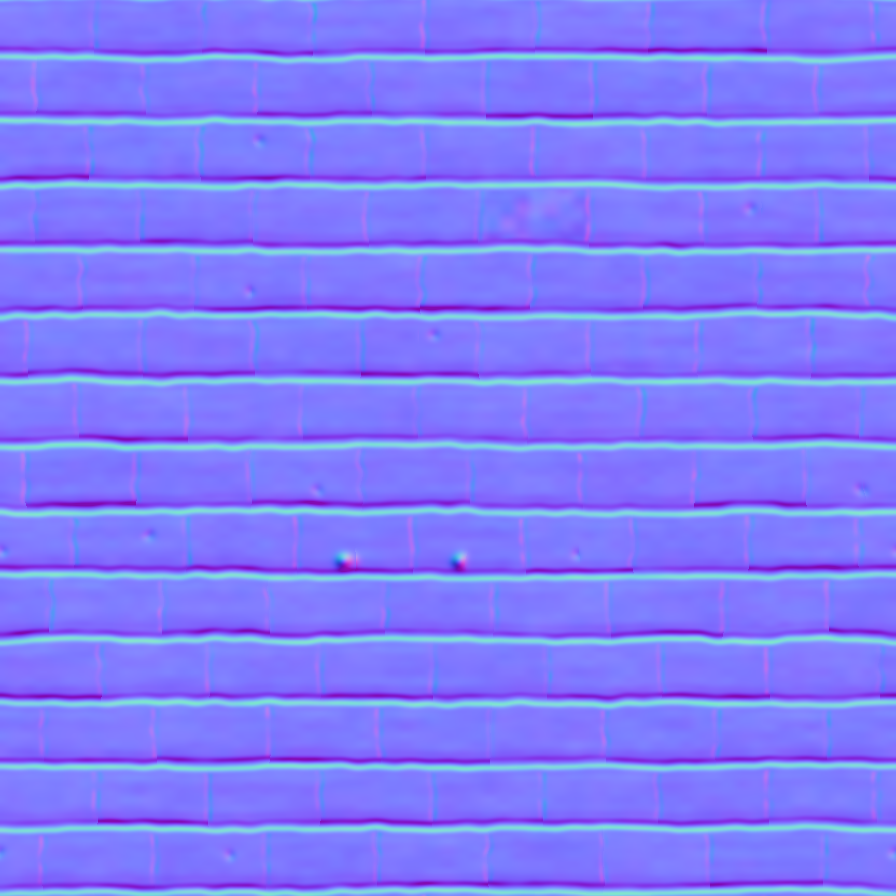
This texture map is drawn by a Shadertoy shader. Its source:

```glsl
const float COLS = 8.0;               // bricks across
const float ROWS = 14.0;              // courses down
const float TAU = 6.2831853;
const float BED_WIDTH = 0.055;        // lit upper edge, in courses
const float BED_SLOPE = 0.78;
const float SHADE_WIDTH = 0.05;       // dark lower edge, in courses
const float SHADE_OFFSET = 0.12;
const vec2 SHADE_SLOPE = vec2(0.32, 0.78);  // weakest, strongest
const float HEAD_WIDTH = 0.024;       // upright joint flank, in bricks
const float HEAD_SLOPE = 0.34;
const float FACE_TILT = -0.05;
const float GRAIN = 0.13;
const float DENT_CHANCE = 0.1;
const vec2 ROUGH_BRICK = vec2(4.0, 3.0);
const vec2 KNOB_BRICK = vec2(2.0, 8.0);     // first of two neighbours
const vec2 KNOB_CENTRE = vec2(0.42, 0.74);

float hash(vec2 p) {
    vec3 q = fract(p.xyx * vec3(0.1031, 0.1030, 0.0973));
    q += dot(q, q.yzx + 33.33);
    return fract((q.x + q.y) * q.z);
}

// Value noise that wraps over the unit square.
float tiledNoise(vec2 uv, vec2 cells) {
    vec2 p = uv * cells;
    vec2 i = floor(p);
    vec2 f = fract(p);
    f = f * f * (3.0 - 2.0 * f);
    vec2 a = mod(i, cells);
    vec2 b = mod(i + 1.0, cells);
    return mix(mix(hash(a), hash(vec2(b.x, a.y)), f.x),
               mix(hash(vec2(a.x, b.y)), hash(b), f.x), f.y) - 0.5;
}

float bell(float x) {
    return exp(-x * x);
}

// Slope of a small round bump; y points up.
vec2 knob(vec2 offset, float radius) {
    vec2 d = offset / radius;
    return d * exp(-dot(d, d));
}

// Where the upright joints of a course begin, in bricks.
float courseShift(float row) {
    float drift = 0.12 - 0.25 * fract((row - 9.0) / ROWS);
    return 0.78 - 0.47 * mod(row, 2.0) + drift;
}

void mainImage(out vec4 fragColor, in vec2 fragCoord) {
    vec2 uv = fragCoord / iResolution.xy;
    uv.y = 1.0 - uv.y;

    // Courses, slightly uneven in height and along their length
    float y = uv.y * ROWS;
    float v = y + 0.045 - 0.055 * sin(TAU * (y - 6.0) / ROWS);
    v += 0.06 * tiledNoise(uv, vec2(12.0, 14.0)) + 0.035 * tiledNoise(uv, vec2(50.0, 28.0));
    float row = mod(floor(v), ROWS);
    float f = fract(v);
    float bed = v - round(v);

    // Bricks along the course, each joint moved a little
    float u = uv.x * COLS - courseShift(row);
    u += 0.035 * tiledNoise(uv, vec2(32.0, 70.0));
    float joint = mod(round(u), COLS);
    float head = u - round(u) + 0.06 * (hash(vec2(joint, row) + 41.0) - 0.5);
    float column = mod(head < 0.0 ? joint - 1.0 : joint, COLS);
    vec2 brick = vec2(column, row);
    vec2 local = vec2(head < 0.0 ? head + 1.0 : head, f);

    // Face: broad unevenness, streaks along the brick and fine grain
    vec2 slope = vec2(0.0, FACE_TILT);
    slope.y += GRAIN * tiledNoise(uv, vec2(20.0, 84.0));
    slope.y += 0.07 * tiledNoise(uv, vec2(64.0, 112.0));
    slope.x += 0.08 * tiledNoise(uv, vec2(48.0, 56.0));
    slope += 0.04 * (vec2(hash(brick + 7.0), hash(brick + 19.0)) - 0.5);

    // Bed joints: lit edge below, dark edge above
    float edgeWear = 1.0 + 0.5 * tiledNoise(uv, vec2(40.0, 14.0));
    float shade = mix(SHADE_SLOPE.x, SHADE_SLOPE.y, hash(brick + 3.0)) * edgeWear;
    float shadeShift = SHADE_OFFSET + 0.03 * (hash(brick + 11.0) - 0.5);
    slope.y += BED_SLOPE * bell(bed / BED_WIDTH);
    slope.y -= shade * bell((bed + shadeShift) / SHADE_WIDTH);
    slope.y -= 0.13 * bell((bed + 0.22) / 0.08);
    slope.y += 0.06 * bell((bed - 0.16) / 0.08);

    // Head joints: faint flanks, broken along their height
    float inside = smoothstep(0.04, 0.12, f) * (1.0 - smoothstep(0.8, 0.9, f));
    float broken = clamp(0.75 + 1.3 * tiledNoise(uv, vec2(40.0, 98.0)), 0.0, 1.3);
    float strength = HEAD_SLOPE * inside * broken;
    float balance = hash(vec2(joint, row) + 23.0);
    float leftFlank = bell((head + HEAD_WIDTH) / HEAD_WIDTH) * mix(0.35, 1.0, balance);
    float rightFlank = bell((head - HEAD_WIDTH) / HEAD_WIDTH) * mix(1.0, 0.35, balance);
    slope.x += strength * (leftFlank - rightFlank);
    slope.y += strength * (0.5 * rightFlank - 0.1 * leftFlank);

    // Wear: scattered dents, one rough face and two knobs
    vec2 toUp = vec2(COLS, -ROWS) / vec2(COLS * COLS, ROWS * ROWS);
    vec2 dentCentre = 0.25 + 0.45 * vec2(hash(brick + 53.0), hash(brick + 67.0));
    float dented = step(hash(brick + 31.0), DENT_CHANCE);
    slope -= 0.5 * dented * knob((local - dentCentre) * toUp, 0.006);

    float rough = step(distance(brick, ROUGH_BRICK), 0.1);
    rough *= inside * smoothstep(0.0, 0.08, local.x) * smoothstep(1.0, 0.92, local.x);
    slope += 0.32 * rough * vec2(tiledNoise(uv, vec2(60.0)), tiledNoise(uv + 0.37, vec2(64.0)));

    float knobbed = step(abs(brick.x - KNOB_BRICK.x - 0.5), 0.6) * step(abs(row - KNOB_BRICK.y), 0.1);
    slope += 1.5 * knobbed * knob((local - KNOB_CENTRE) * toUp, 0.0075);

    // Encode the unit normal as colour
    slope *= min(1.0, 0.92 / max(length(slope), 0.001));
    vec3 normal = vec3(slope, sqrt(1.0 - dot(slope, slope)));
    fragColor = vec4(0.5 + 0.5 * normal, 1.0);
}
```
